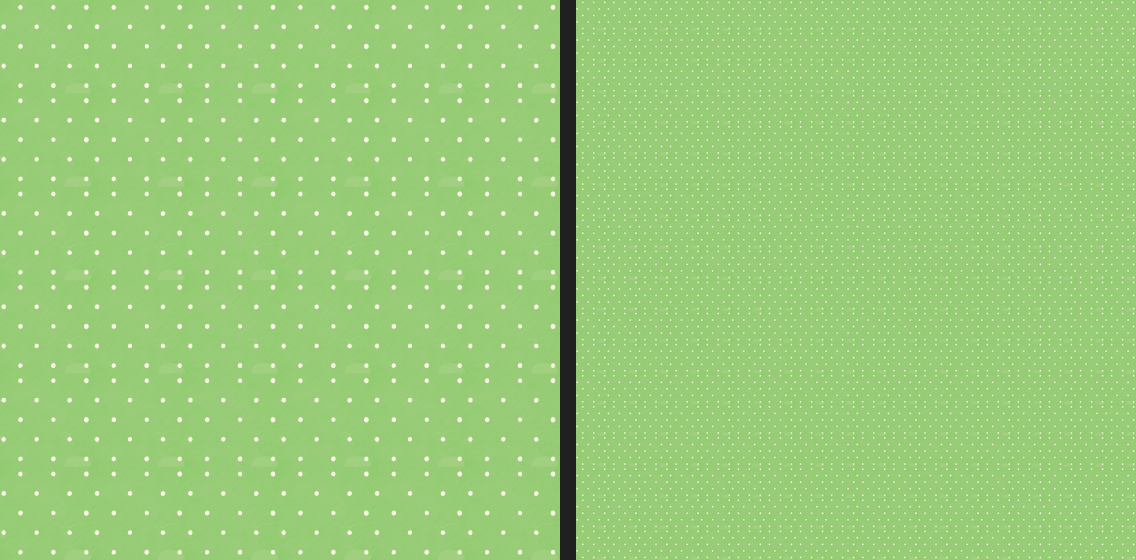
Left: one tile. Right: repeated 3 by 3.
Write a Shadertoy shader that draws this pattern.

```glsl
float hash(vec2 p) {
    return fract(sin(dot(p, vec2(127.1, 311.7))) * 43758.5453);
}

// Value noise that wraps after a whole period of cells
float wrapNoise(vec2 p, vec2 period) {
    p *= period;
    vec2 cell = floor(p), f = fract(p);
    f = f * f * (3.0 - 2.0 * f);
    vec2 a = mod(cell, period), b = mod(cell + 1.0, period);
    return mix(mix(hash(a), hash(vec2(b.x, a.y)), f.x),
               mix(hash(vec2(a.x, b.y)), hash(b), f.x), f.y);
}

float wrapFbm(vec2 p, float period) {
    float sum = 0.0, amp = 0.5;
    for (int i = 0; i < 4; i++) {
        sum += amp * wrapNoise(p, vec2(period));
        period *= 2.0;
        amp *= 0.5;
    }
    return sum / 0.9375;
}

// Soft blot whose distance wraps around the tile
float smudge(vec2 p, vec2 centre, vec2 size) {
    vec2 d = (fract(p - centre + 0.5) - 0.5) / size;
    return exp(-dot(d, d));
}

vec3 paper(vec2 p) {
    // Broad mottling, slanted fibres and fine grain
    vec2 slant = vec2(p.x + p.y, p.y - p.x);
    float cloud = wrapFbm(p, 4.0);
    float fibre = wrapNoise(slant, vec2(7.0, 36.0));
    float grain = wrapNoise(p, vec2(72.0));
    float tone = 0.47 + 0.45 * (cloud - 0.5) + 0.22 * (fibre - 0.5) + 0.3 * (grain - 0.5);
    tone -= 0.16 * smudge(p, vec2(0.42, 0.29), vec2(0.22, 0.07));
    vec3 col = mix(vec3(0.55, 0.795, 0.42), vec3(0.645, 0.805, 0.515), tone);

    // Faded patch with a firm lower edge, and smaller worn blots
    float y = fract(p.y + 0.5) - 0.5;
    float ragged = wrapFbm(p + 0.37, 8.0);
    float fade = smudge(p, vec2(0.84, 0.03), vec2(0.16, 0.08)) + 0.5 * (ragged - 0.5);
    float worn = 0.6 * smoothstep(0.35, 0.55, fade) * smoothstep(-0.012, 0.008, y);
    worn += 0.9 * smudge(p, vec2(0.06, 0.25), vec2(0.06, 0.07)) * smoothstep(0.45, 0.65, ragged);
    worn += 0.4 * smudge(p, vec2(0.52, 0.78), vec2(0.09, 0.1)) * smoothstep(0.4, 0.6, ragged);

    // Thin cracks around one scuffed spot
    float crack = 1.0 - smoothstep(0.0, 0.07, abs(wrapFbm(p, 12.0) - 0.5));
    worn += 0.8 * crack * smudge(p, vec2(0.78, 0.38), vec2(0.11, 0.09));
    return mix(col, vec3(0.66, 0.82, 0.53), min(worn, 1.0));
}

void mainImage(out vec4 fragColor, in vec2 fragCoord) {
    vec2 p = fract(fragCoord / iResolution.xy * 6.0);
    float pixel = 6.0 / min(iResolution.x, iResolution.y);
    vec3 col = paper(p);

    // Five staggered rows of three dots in each tile
    float row = clamp(round((p.y - 0.084) / 0.2094), 0.0, 4.0);
    float startX = mod(row, 2.0) < 0.5 ? 0.219 : 0.04;
    float column = clamp(round((p.x - startX) / 0.353), 0.0, 2.0);
    vec2 centre = vec2(startX + 0.353 * column, 0.084 + 0.2094 * row);

    // Uneven hand-inked outline
    float size = hash(vec2(column, row) + 3.0);
    float radius = 0.0235 + 0.004 * size;
    vec2 offset = (p - centre) * vec2(1.04, 0.96);
    float dist = length(offset) - radius + 0.004 * (wrapNoise(p, vec2(48.0)) - 0.5);
    float edge = 0.6 * pixel;
    float ink = 1.0 - smoothstep(-edge, edge, dist);
    float core = 1.0 - smoothstep(-0.012, 0.0, dist);
    vec3 cream = mix(vec3(0.93, 0.95, 0.85), vec3(0.99, 0.94, 0.91), core);
    fragColor = vec4(mix(col, cream, ink), 1.0);
}
```
